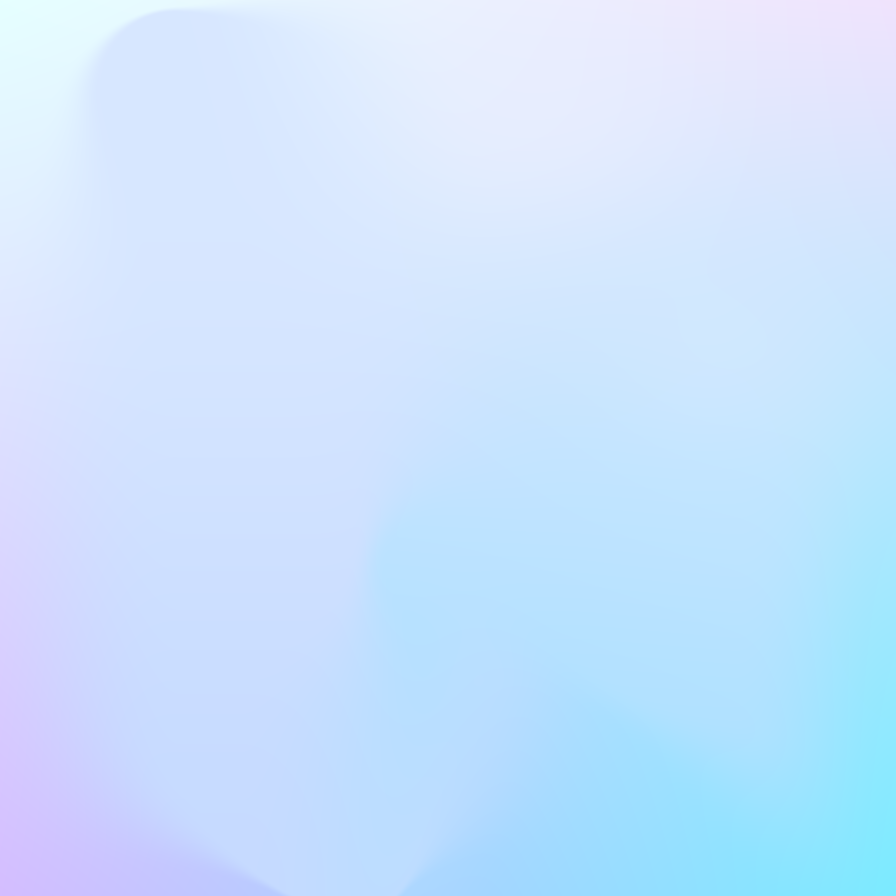
Write a Shadertoy shader that draws this background.

```glsl
// Pastel mesh gradient: a four-corner colour blend under two translucent sheets.
// Each sheet is a rounded corner whose edge is crisp at one spot and melts away
// with distance from it; wide pale glows lift the upper right.

const vec3 MINT   = vec3(0.90, 1.00, 1.00);
const vec3 BLUSH  = vec3(0.94, 0.89, 0.99);
const vec3 LILAC  = vec3(0.83, 0.74, 1.00);
const vec3 CYAN   = vec3(0.48, 0.92, 1.00);
const vec3 VEIL_LOW   = vec3(0.775, 0.855, 1.0);
const vec3 VEIL_HIGH  = vec3(0.845, 0.905, 1.0);
const vec3 PETAL_LOW  = vec3(0.69, 0.88, 1.0);
const vec3 PETAL_HIGH = vec3(0.78, 0.90, 1.0);
const vec3 PALE_BLUE  = vec3(0.84, 0.915, 1.0);
const vec3 PALE_WHITE = vec3(0.925, 0.935, 1.0);

// Coverage of a shape from its inside distance and edge softness
float cover(float inside, float softness) {
    return smoothstep(-softness, softness, inside);
}

// Edge softness that grows from crisp to wide away from a focus
float softnessFrom(vec2 p, vec2 focus, float crisp, float wide, float reach) {
    return mix(crisp, wide, smoothstep(0.0, reach, distance(p, focus)));
}

// Inside distance of a region bounded by a left and a top edge, corner rounded
float roundedCorner(vec2 p, vec2 corner, float radius) {
    vec2 depth = vec2(p.x - corner.x, corner.y - p.y);
    return radius - length(max(radius - depth, 0.0));
}

// Signed distance to a line, positive on the side of the normal
float halfPlane(vec2 p, vec2 point, vec2 normal) {
    return dot(p - point, normalize(normal));
}

float glow(vec2 p, vec2 center, vec2 radius) {
    vec2 q = (p - center) / radius;
    return exp(-dot(q, q));
}

vec3 cornerBlend(vec2 p) {
    return mix(mix(LILAC, CYAN, p.x), mix(MINT, BLUSH, p.x), p.y);
}

// Tall sheet on the left, tapering to a point at the bottom
float veilMask(vec2 p) {
    float outline = cover(roundedCorner(p, vec2(0.09, 0.99), 0.11),
                          softnessFrom(p, vec2(0.18, 0.98), 0.003, 0.11, 0.42));
    float lowerLeft = cover(halfPlane(p, vec2(0.32, 0.0), vec2(0.47, 0.88)),
                            softnessFrom(p, vec2(0.32, 0.0), 0.004, 0.12, 0.38));
    float lowerRight = cover(halfPlane(p, vec2(0.445, 0.0), vec2(-0.75, 0.66)),
                             softnessFrom(p, vec2(0.445, 0.0), 0.004, 0.12, 0.25));
    float fade = 1.0 - smoothstep(0.30, 0.60, p.x + 0.25 * (p.y - 0.6));
    return outline * lowerLeft * lowerRight * fade;
}

// Blue sheet in the lower right, cut by a soft wedge from below
float petalMask(vec2 p) {
    float outline = cover(roundedCorner(p, vec2(0.41, 0.50), 0.15),
                          softnessFrom(p, vec2(0.415, 0.38), 0.018, 0.14, 0.24));
    float aboveCrease = cover(halfPlane(p, vec2(0.57, 0.28), vec2(0.50, 0.866)),
                              softnessFrom(p, vec2(0.68, 0.22), 0.022, 0.10, 0.30));
    float besideWedge = cover(halfPlane(p, vec2(0.52, 0.20), vec2(-0.95, 0.30)), 0.10);
    float fade = 1.0 - smoothstep(0.82, 0.99, p.x);
    return outline * (1.0 - (1.0 - aboveCrease) * (1.0 - besideWedge)) * fade;
}

void mainImage(out vec4 fragColor, in vec2 fragCoord) {
    vec2 p = fragCoord / iResolution.xy;

    // Backdrop and glows
    vec3 color = cornerBlend(p);
    color = mix(color, PALE_WHITE, 0.5 * glow(p, vec2(0.60, 0.87), vec2(0.18, 0.12)));
    color = mix(color, PALE_BLUE, 0.55 * glow(p, vec2(0.81, 0.59), vec2(0.15, 0.15)));

    // Translucent sheets
    vec3 veil = mix(VEIL_LOW, VEIL_HIGH, smoothstep(0.0, 0.8, p.y));
    color = mix(color, veil, veilMask(p));
    vec3 petal = mix(PETAL_LOW, PETAL_HIGH, smoothstep(0.15, 0.65, p.y + 0.2 * (p.x - 0.5)));
    color = mix(color, petal, 0.9 * petalMask(p));

    fragColor = vec4(color, 1.0);
}
```
